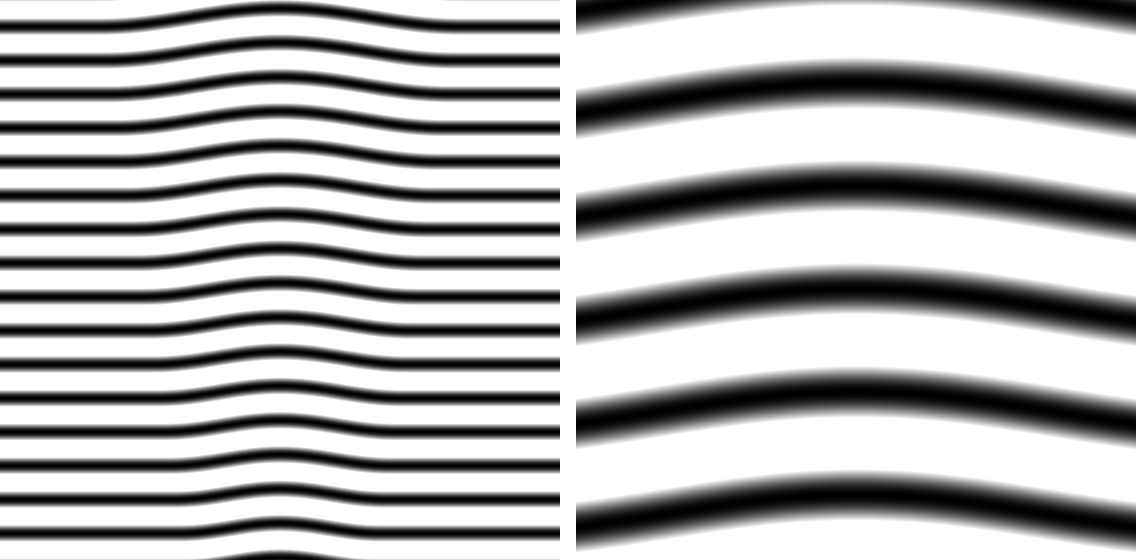
Left, the full canvas; right, a detail of the centre.
Write a WebGL 1 fragment shader that draws this pattern.

```glsl
precision highp float;

// Soft black horizontal lines on white, lifted by a central raised-cosine bump.
// The bump grows wider and taller towards the top; each line is the positive
// half of a cosine wave, which gives a dark core and smooth grey flanks.

uniform vec2 u_resolution;

const float PI = 3.14159265;
const float LINE_COUNT = 16.58;       // line periods over the canvas height
const float BUMP_WIDTH_BOTTOM = 0.17; // half-width of the bump at y = 0
const float BUMP_WIDTH_TOP = 0.33;    // half-width of the bump at y = 1
const float BUMP_STEEPNESS = 0.1;     // bump height relative to its half-width
const vec3 INK = vec3(0.0);
const vec3 PAPER = vec3(1.0);

// Upward shift of the lines at a point
float bumpLift(vec2 p) {
  float halfWidth = mix(BUMP_WIDTH_BOTTOM, BUMP_WIDTH_TOP, p.y);
  float t = min(abs(p.x - 0.5) / halfWidth, 1.0);
  return BUMP_STEEPNESS * halfWidth * (0.5 + 0.5 * cos(PI * t));
}

// Ink density: 1 at a line centre, 0 from a quarter period outwards
float lineInk(float y) {
  // The canvas centre lies halfway between two lines
  return max(-cos(2.0 * PI * LINE_COUNT * (y - 0.5)), 0.0);
}

void main() {
  vec2 uv = gl_FragCoord.xy / u_resolution;
  float ink = lineInk(uv.y - bumpLift(uv));
  gl_FragColor = vec4(mix(PAPER, INK, ink), 1.0);
}
```
